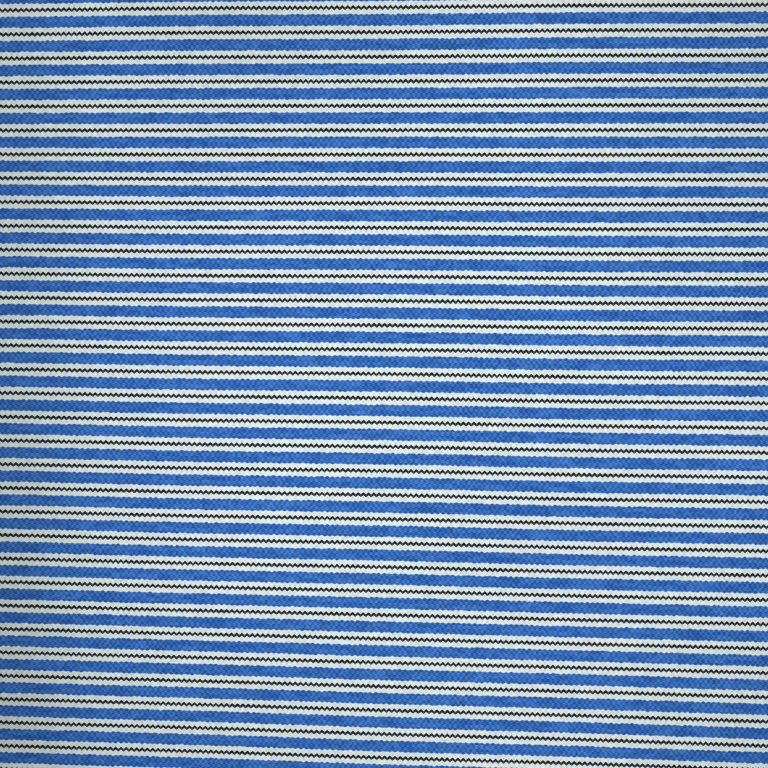
Reproduce this texture procedurally as a WebGL 1 fragment shader.

```glsl
precision highp float;
uniform vec2 u_resolution;

const float TAU = 6.2831853;

float hash(vec2 p) {
  p = fract(p * vec2(0.1031, 0.1137));
  p += dot(p, p.yx + 33.33);
  return fract((p.x + p.y) * p.x * 7.31);
}

float noise(vec2 p) {
  vec2 i = floor(p), f = fract(p);
  f = f * f * (3.0 - 2.0 * f);
  return mix(mix(hash(i), hash(i + vec2(1.0, 0.0)), f.x),
             mix(hash(i + vec2(0.0, 1.0)), hash(i + 1.0), f.x), f.y);
}

// Stripe coordinate: whole numbers lie on the centres of the blue bands
float stripeCoord(vec2 uv) {
  float down = 1.0 - uv.y;
  float tilt = uv.x * (0.039 * down - 0.008);
  float sag = 0.003 * (noise(uv * vec2(4.0, 3.0) + 5.0) - 0.5);
  float s = down - tilt - sag - 0.0286;
  return 31.7 * s + 0.68 * s * s;
}

void main() {
  vec2 uv = gl_FragCoord.xy / u_resolution;
  float k = stripeCoord(uv);
  float soft = 22.0 / u_resolution.y + 0.01;

  // Weave: columns of thread, shifted by half a step on alternate rows
  float column = uv.x * 146.0 + 0.3 * noise(uv * 12.0);
  float row = floor(k * 7.0);
  float weave = sin(TAU * (column + 0.5 * mod(row, 2.0)));
  float fibre = noise(vec2(uv.x * 260.0, k * 9.0)) - 0.5;
  float slub = noise(vec2(uv.x * 45.0, row)) - 0.5;

  // Pale ground
  vec3 ground = vec3(0.84, 0.875, 0.865);
  vec3 color = ground + 0.025 * weave + 0.07 * fibre;

  // Blue bands with ragged thread edges
  float g = fract(k) - 0.5;
  float edge = 0.27 + 0.012 * weave + 0.03 * fibre;
  float band = smoothstep(edge - soft, edge + soft, abs(g));
  float light = 0.5 + 0.3 * weave + 0.6 * fibre + 0.4 * slub;
  vec3 blue = mix(vec3(0.14, 0.32, 0.60), vec3(0.28, 0.49, 0.79), clamp(light, 0.0, 1.0));
  color = mix(color, blue, band);

  // Thin black line that zigzags between the weft threads
  float zigzag = sin(TAU * column);
  float away = abs(g + 0.035 * zigzag);
  float halfWidth = 0.055 + 0.012 * slub;
  float line = 1.0 - smoothstep(halfWidth - soft, halfWidth + soft, away);
  vec3 black = vec3(0.11, 0.14, 0.15) + 0.08 * fibre;
  color = mix(color, black, line * (0.93 + 0.07 * zigzag));

  // Uneven light over the cloth, dimmer at the left edge and corners
  vec2 c = uv - vec2(0.55, 0.5);
  float shade = 1.03 - 0.22 * dot(c, c) + 0.06 * (noise(uv * 3.0) - 0.5);
  shade -= 0.10 * (1.0 - smoothstep(0.0, 0.15, uv.x)) * (1.0 - 0.5 * uv.y);
  gl_FragColor = vec4(clamp(color * shade, 0.0, 1.0), 1.0);
}
```
